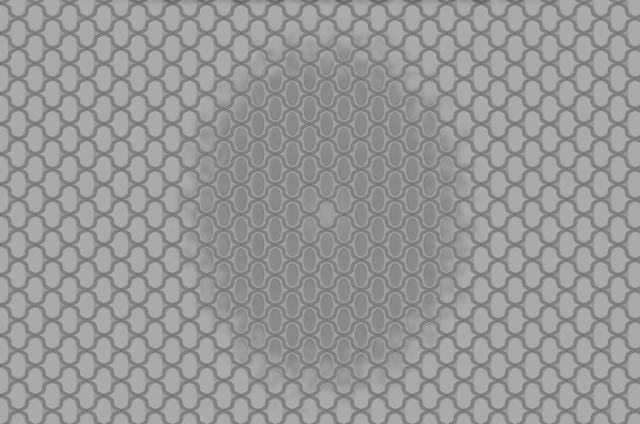
This pattern is drawn by a WebGL 2 fragment shader. Its source:

```glsl
#version 300 es
precision highp float;
uniform vec2 u_resolution;
out vec4 outColor;

const float TAU = 6.2831853;
const vec2 HALF_PERIOD = vec2(0.0404, 0.0356);
const vec2 LIGHT_CENTRE = vec2(0.7706, 0.494);
const float WALL_BEND = 0.155;

const float DARK_GLASS = 0.535;
const float PALE_GLASS = 0.668;
const float WALL_DARK = 0.475;
const float WALL_CORE = 0.535;
const float RIM_INNER = 0.625;
const float RIM_OUTER = 0.635;

vec2 hashGradient(vec2 cell) {
    vec3 h = fract(cell.xyx * vec3(0.1031, 0.1030, 0.0973));
    h += dot(h, h.yzx + 33.33);
    float angle = TAU * fract((h.x + h.y) * h.z);
    return vec2(cos(angle), sin(angle));
}

float gradientNoise(vec2 p) {
    vec2 i = floor(p);
    vec2 f = fract(p);
    vec2 w = f * f * f * (f * (f * 6.0 - 15.0) + 10.0);
    float a = dot(hashGradient(i), f);
    float b = dot(hashGradient(i + vec2(1.0, 0.0)), f - vec2(1.0, 0.0));
    float c = dot(hashGradient(i + vec2(0.0, 1.0)), f - vec2(0.0, 1.0));
    float d = dot(hashGradient(i + vec2(1.0, 1.0)), f - vec2(1.0, 1.0));
    return mix(mix(a, b, w.x), mix(c, d, w.x), w.y);
}

// Offset from the nearest lantern centre (xy) and distance to its wall (z)
vec3 lanternCell(vec2 p, vec2 halfPeriod, float bend) {
    vec2 local = mod(p / halfPeriod + 1.0, 2.0) - 1.0;
    vec2 a = abs(local);
    float field = a.x + a.y - 1.0 + bend * sin(TAU * a.y);
    vec2 slope = vec2(1.0, 1.0 + TAU * bend * cos(TAU * a.y)) / halfPeriod;
    if (field > 0.0) local -= vec2(local.x < 0.0 ? -1.0 : 1.0, local.y < 0.0 ? -1.0 : 1.0);
    return vec3(local * halfPeriod, abs(field) / length(slope));
}

float ovalDistance(vec2 p, vec2 radii) {
    float k = length(p / radii);
    return k * (k - 1.0) / max(length(p / (radii * radii)), 0.001);
}

float lineMask(float dist, float halfWidth, float soft) {
    return 1.0 - smoothstep(halfWidth - soft, halfWidth + soft, abs(dist));
}

// Tone of the flat panes: bright spot, dark ring, pale surround
float paneTone(vec2 p, float pale) {
    float spot = exp(-dot(p, p) / 0.0022);
    return mix(DARK_GLASS, PALE_GLASS, pale) + 0.085 * spot;
}

void main() {
    vec2 uv = gl_FragCoord.xy / u_resolution.y;
    float soft = 0.6 / u_resolution.y;
    vec2 p = uv - LIGHT_CENTRE;
    vec3 cell = lanternCell(p, HALF_PERIOD, WALL_BEND);

    // Uneven border of the dark reflection
    float radius = length(p * vec2(1.18, 0.94));
    float ripple = gradientNoise(uv * 27.0) + 0.5 * gradientNoise(uv * 55.0);
    float pale = smoothstep(0.29, 0.44, radius + 0.07 * ripple);

    // Rim, lit according to the side facing away from the centre
    vec2 outward = p / max(length(p), 0.02);
    float facing = dot(cell.xy / max(length(cell.xy), 0.002), outward);
    float tone = mix(RIM_INNER, RIM_OUTER, pale) + 0.035 * facing * pale;

    // Oval pane with its bevelled edge
    vec2 radii = mix(vec2(0.0140, 0.0270), vec2(0.0172, 0.0295), pale);
    float oval = ovalDistance(cell.xy, radii);
    float pane = paneTone(p, pale) + 0.010 * ripple * (1.0 - pale);
    pane += 0.018 * facing * smoothstep(-0.008, 0.0, oval) * (1.0 - pale);
    tone = mix(tone, pane, smoothstep(soft, -soft, oval));
    float bevel = lineMask(oval, 0.0009, soft);
    tone += bevel * mix(-0.045, 0.035 * facing - 0.02, pale);

    // Double wall lines and a dark knot at each junction
    tone = mix(tone, WALL_DARK, lineMask(cell.z, 0.0037, soft + 0.0005));
    tone = mix(tone, WALL_CORE, 0.8 * lineMask(cell.z, 0.0011, soft));
    vec2 tip = HALF_PERIOD - abs(cell.xy);
    float knot = min(length(vec2(cell.x, tip.y)), length(vec2(tip.x, cell.y)));
    tone -= 0.05 * (1.0 - smoothstep(0.0015, 0.0055, knot));

    // Shaded strip along the upper edge
    float strip = smoothstep(0.986, 1.0, uv.y) * smoothstep(0.62, 0.35, abs(p.x));
    tone -= 0.10 * strip * (0.8 + ripple);

    outColor = vec4(vec3(clamp(tone, 0.0, 1.0)), 1.0);
}
```
